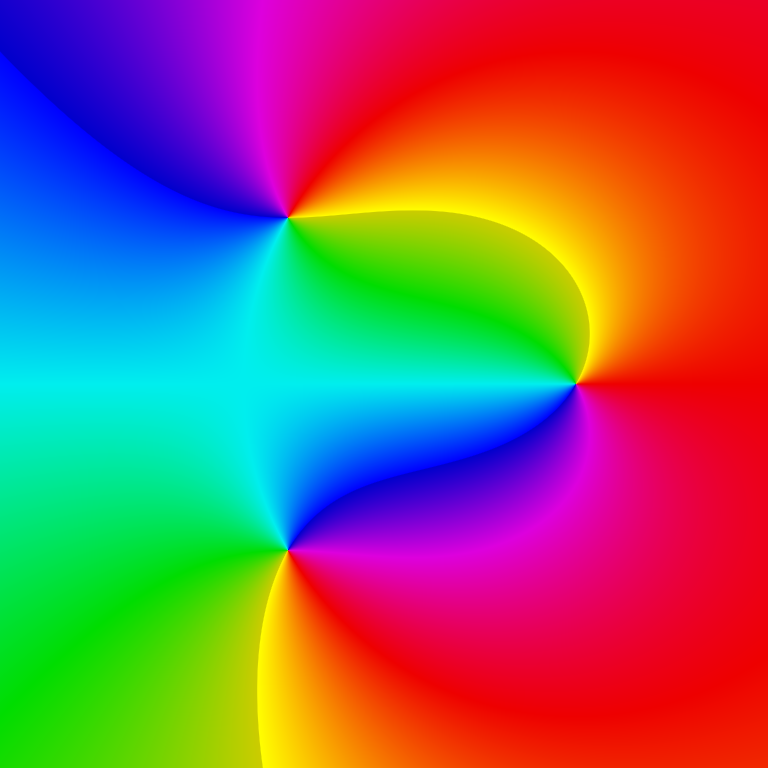
This background is drawn by a WebGL 1 fragment shader. Its source:

```glsl
precision highp float;

uniform vec2 u_resolution;

const float TAU = 6.283185;
const float VIEW_SPAN = 4.0;
const float SHADE_BANDS = 2.0;
const float BAND_OFFSET = 1.0 / 3.0;
const float DARKEST = 0.8;

// Complex arithmetic
vec2 conjugate(vec2 a) {
  return vec2(a.x, -a.y);
}

vec2 multiply(vec2 a, vec2 b) {
  return vec2(a.x * b.x - a.y * b.y, a.x * b.y + a.y * b.x);
}

vec2 divide(vec2 a, vec2 b) {
  return multiply(a, conjugate(b)) / max(dot(b, b), 1e-9);
}

// Fully saturated colour wheel, hue in turns
vec3 hueColor(float hue) {
  vec3 ramp = abs(fract(hue + vec3(0.0, 2.0, 1.0) / 3.0) * 6.0 - 3.0);
  return clamp(ramp - 1.0, 0.0, 1.0);
}

// Rising ramp whose wrap is softened over halfWidth on each side
float smoothSaw(float x, float halfWidth) {
  float ramp = fract(x);
  float wrapDistance = min(ramp, 1.0 - ramp);
  return mix(0.5, ramp, smoothstep(0.0, halfWidth, wrapDistance));
}

void main() {
  float pixel = VIEW_SPAN / min(u_resolution.x, u_resolution.y);
  vec2 z = (gl_FragCoord.xy - 0.5 * u_resolution) * pixel;
  vec2 one = vec2(1.0, 0.0);

  // Phase of (z - 1) / (z^2 + z + 1): one zero and two poles
  vec2 numerator = z - one;
  vec2 denominator = multiply(z, z) + z + one;
  vec2 value = multiply(numerator, conjugate(denominator));
  float phase = atan(value.y, value.x) / TAU;

  // The logarithmic derivative gives the phase change per pixel
  vec2 slope = divide(one, numerator) - divide(2.0 * z + one, denominator);
  float halfWidth = 0.6 * SHADE_BANDS * length(slope) * pixel / TAU;

  // Stepped shading across the phase
  float band = smoothSaw(phase * SHADE_BANDS - BAND_OFFSET, clamp(halfWidth, 1e-4, 0.5));
  gl_FragColor = vec4(hueColor(phase) * mix(DARKEST, 1.0, band), 1.0);
}
```
